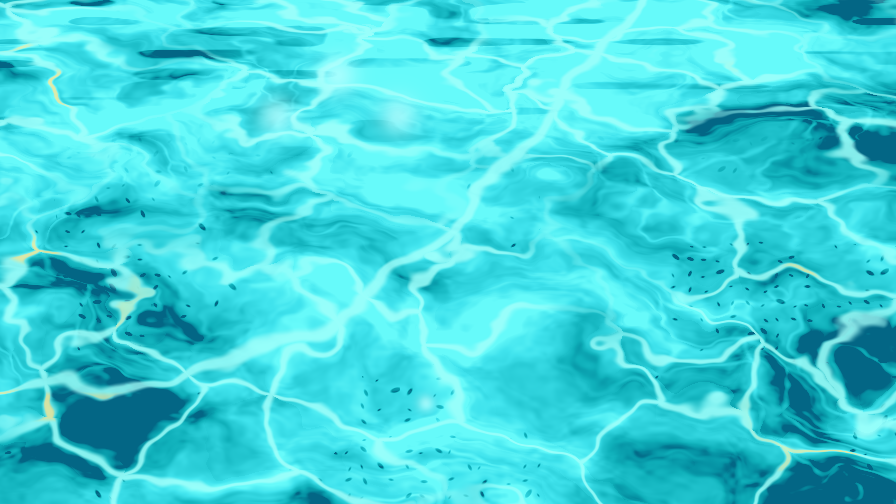
This texture is drawn by a Shadertoy shader. Its source:

```glsl
// Sunlit turquoise shallows: a web of caustic light over a speckled seabed.

vec2 hash22(vec2 p) {
    vec3 q = fract(vec3(p.xyx) * vec3(0.1031, 0.1030, 0.0973));
    q += dot(q, q.yzx + 33.33);
    return fract((q.xx + q.yz) * q.zy);
}

float noise(vec2 p) {
    vec2 i = floor(p), f = fract(p);
    f = f * f * (3.0 - 2.0 * f);
    float low = mix(hash22(i).x, hash22(i + vec2(1, 0)).x, f.x);
    float high = mix(hash22(i + vec2(0, 1)).x, hash22(i + vec2(1, 1)).x, f.x);
    return mix(low, high, f.y);
}

float fbm(vec2 p) {
    float sum = 0.0, amp = 0.533;
    for (int i = 0; i < 4; i++) {
        sum += amp * noise(p);
        p = mat2(1.6, 1.2, -1.2, 1.6) * p + 7.3;
        amp *= 0.5;
    }
    return sum;
}

// Distance to the border between the two nearest scattered cell centres
float webDistance(vec2 p) {
    vec2 cell = floor(p), first = vec2(9), second = vec2(9);
    for (int y = -1; y <= 1; y++)
    for (int x = -1; x <= 1; x++) {
        vec2 c = cell + vec2(x, y);
        vec2 r = c + 0.1 + 0.8 * hash22(c) - p;
        if (dot(r, r) < dot(first, first)) { second = first; first = r; }
        else if (dot(r, r) < dot(second, second)) second = r;
    }
    return dot(0.5 * (first + second), normalize(second - first));
}

// Small dark elongated debris, one candidate per grid cell
float specks(vec2 p, float px) {
    vec2 grid = p * 34.0, cell = floor(grid);
    vec2 rnd = hash22(cell + 51.0), kind = hash22(cell + 97.0);
    vec2 r = fract(grid) - 0.3 - 0.4 * rnd;
    float angle = 2.4 * (kind.y - 0.5);
    r = mat2(cos(angle), -sin(angle), sin(angle), cos(angle)) * r;
    float size = mix(0.07, 0.24, rnd.x * rnd.y);
    float d = length(r * vec2(0.65, 1.4)) - size;
    float density = 0.55 * smoothstep(0.35, 0.7, noise(p * 5.0 + 3.0));
    return step(kind.x, density) * smoothstep(34.0 * px, -34.0 * px, d);
}

vec3 waterColor(float tone) {
    vec3 shades[6] = vec3[6](vec3(0.01, 0.40, 0.52), vec3(0.02, 0.57, 0.64),
        vec3(0.06, 0.69, 0.73), vec3(0.15, 0.79, 0.83),
        vec3(0.25, 0.89, 0.93), vec3(0.40, 0.98, 0.98));
    float stops[6] = float[6](0.0, 0.06, 0.17, 0.36, 0.59, 0.82);
    vec3 col = shades[0];
    for (int i = 1; i < 6; i++)
        col = mix(col, shades[i], clamp((tone - stops[i - 1]) / (stops[i] - stops[i - 1]), 0.0, 1.0));
    return col;
}

void mainImage(out vec4 fragColor, in vec2 fragCoord) {
    float px = 1.0 / iResolution.y;
    vec2 p = fragCoord * px;
    float aspect = iResolution.x * px;
    float side = p.x / aspect - 0.5;

    // Receding water plane, bent by waves
    vec2 plane = vec2((p.x - 0.5 * aspect) * (3.2 + p.y), 4.4 * p.y + 2.8 * p.y * p.y * p.y);
    vec2 bend = vec2(fbm(plane * 1.1), fbm(plane * 1.1 + 31.0)) - 0.5;
    vec2 wavy = plane + 1.5 * bend;
    wavy.y += 0.25 * wavy.x;

    // Caustic webs: a broken main net and a faint finer one
    float strength = smoothstep(0.25, 0.65, noise(plane * 0.9 + 12.0));
    float d = webDistance(wavy);
    float width = mix(0.025, 0.085, noise(plane * 1.7 + 5.0)) + 0.03 * p.y;
    float line = mix(0.3, 1.0, strength) * smoothstep(width, 0.2 * width, d);
    float halo = mix(0.4, 1.0, strength) * exp(-8.0 * d);
    float fine = webDistance(wavy * 1.9 + 1.2 * bend.yx + 20.0);
    float fineLine = smoothstep(0.11, 0.0, fine) * smoothstep(0.4, 0.7, noise(plane * 1.3 + 40.0));

    // One long bright ridge sweeping up to the right
    float run = max(p.x - 0.14, 0.0) / 1.09;
    float rise = 0.25 + 0.7 * pow(run, 2.3) + 0.13 * bend.x;
    float ridge = abs(p.y - rise) / sqrt(1.0 + 2.2 * pow(run, 2.6));
    float ridgeWidth = 0.006 + 0.016 * noise(p * 6.0 + 8.0);
    line = max(line, 0.95 * smoothstep(ridgeWidth, 0.3 * ridgeWidth, ridge));
    halo = max(halo, exp(-32.0 * ridge));

    // Swells, stretched ripples, contour swirls and fine grain
    float swell = fbm(wavy * vec2(0.85, 1.15) + 17.0);
    float ripple = fbm(wavy * vec2(1.6, 3.8) + 60.0);
    float swirl = sin(42.0 * fbm(wavy * 0.9 + 80.0) + 5.0 * ripple);
    float grain = noise(p * vec2(65, 100) + 9.0 * bend);
    float tone = 0.41 + 1.35 * (swell - 0.5) + 0.85 * (ripple - 0.5) + 0.3 * (p.y - 0.45);
    tone += 0.045 * swirl * (1.0 - 0.6 * p.y) + 0.12 * (grain - 0.5);
    tone += 0.34 * halo + 0.2 * fineLine - 0.7 * side * side;

    // Hazy sky glare and dark wave creases near the top
    vec2 glare = (p - vec2(0.62, 0.8)) * vec2(1.7, 3.0);
    tone += 0.24 * exp(-dot(glare, glare));
    float crease = smoothstep(0.72, 0.8, noise(plane * vec2(1.7, 4.2) + 110.0));
    tone -= 0.4 * crease * smoothstep(0.6, 0.95, p.y);
    tone -= 0.5 * specks(p, px) * smoothstep(0.8, 0.5, p.y) * (1.0 - 0.7 * line);

    vec3 col = waterColor(tone);
    col = mix(col, vec3(0.64, 1.0, 0.98), 0.8 * line);

    // Warm refraction fringes on a few outer lines
    float fringe = smoothstep(0.6, 1.0, line) * smoothstep(0.68, 0.82, noise(plane * 2.3 + 140.0));
    col += 0.6 * fringe * smoothstep(0.28, 0.45, abs(side)) * vec3(0.5, -0.1, -0.5);

    // Soft sun sparkles
    for (int i = 0; i < 4; i++) {
        vec2 spot = i == 3 ? vec2(0.845, 0.2) : vec2(0.55 + 0.12 * float(i), 0.77 + 0.08 * float(i % 2));
        float r = length(p - spot) / (i == 3 ? 0.017 : 0.038);
        col = mix(col, vec3(0.72, 1.0, 1.0), 0.75 * exp(-r * r));
    }
    fragColor = vec4(clamp(col, 0.0, 1.0), 1.0);
}
```
